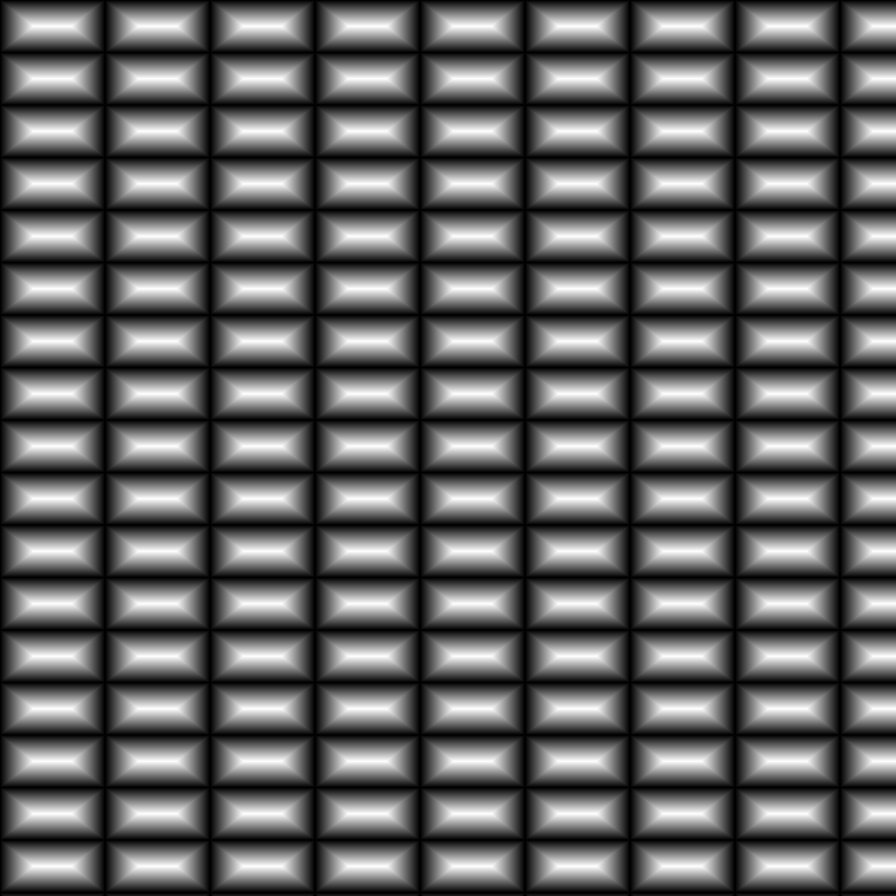
This pattern is drawn by a Shadertoy shader. Its source:

```glsl
// Grid of bevelled metal bars: black grooves rising to a bright central ridge.

const vec2 CELL_SIZE = vec2(60.0, 30.0) / 512.0; // in canvas heights
const vec2 SLOPE_REACH = vec2(0.64, 1.0);        // slope length, in half cells
const float GROOVE = 0.01;                       // flat black part of the slope

// Distance to the nearest cell edge on each axis: 0 at the edge, 1 at the centre
vec2 edgeDistance(vec2 point, vec2 cellSize) {
    vec2 local = fract(point / cellSize);
    return 1.0 - abs(2.0 * local - 1.0);
}

// Hipped-roof height: 0 in the groove, 1 along the ridge
float bevelHeight(vec2 edge, vec2 reach, float groove) {
    vec2 slope = edge / reach;
    float height = min(slope.x, slope.y);
    return clamp((height - groove) / (1.0 - groove), 0.0, 1.0);
}

void mainImage(out vec4 fragColor, in vec2 fragCoord) {
    // Rows start at the top left corner
    vec2 point = vec2(fragCoord.x, iResolution.y - fragCoord.y) / iResolution.y;

    vec2 edge = edgeDistance(point, CELL_SIZE);
    float brightness = bevelHeight(edge, SLOPE_REACH, GROOVE);
    fragColor = vec4(vec3(brightness), 1.0);
}
```
